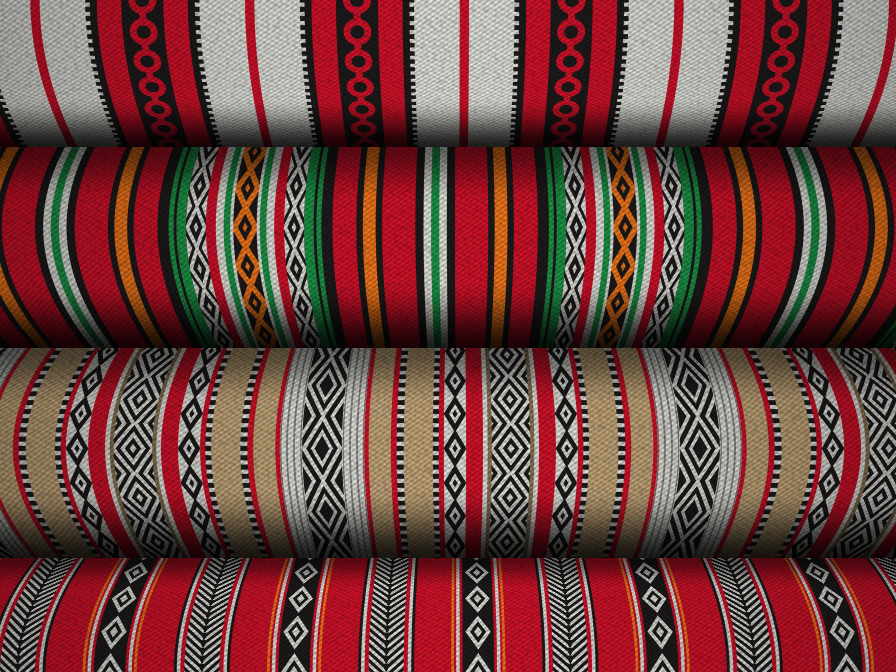
Give the GLSL for this texture, as a WebGL 2 fragment shader.

```glsl
#version 300 es
precision highp float;
#define WHITE vec3(0.76, 0.76, 0.74)
#define BLACK vec3(0.10, 0.09, 0.09)
#define RED vec3(0.71, 0.06, 0.14)
#define GREEN vec3(0.10, 0.50, 0.24)
#define ORANGE vec3(0.82, 0.40, 0.09)
#define TAN vec3(0.66, 0.56, 0.41)
#define THREADS 768.0
#define CENTRE 392.0
#define TWILL 0.11
#define WEAR 0.20
#define SEAM_DARK 0.14

uniform vec2 u_resolution;
out vec4 fragColor;

// Each roll: top, bottom, height of its nearest point, bend of its stripes
const vec4 ROLLS[4] = vec4[4](
  vec4(0.0, 126.0, 0.0, 0.09), vec4(126.0, 298.0, 0.4, 0.33),
  vec4(298.0, 478.0, 0.48, 0.38), vec4(478.0, 576.0, 1.0, 0.10));

float softness;

// Distance to the nearest multiple of period
float fold(float x, float period) {
  return abs(mod(x + 0.5 * period, period) - 0.5 * period);
}

void paint(inout vec3 c, vec3 ink, float d, float radius) {
  c = mix(ink, c, smoothstep(-softness, softness, d - radius));
}

float lozenge(float x, float v, float halfWidth, float period) {
  return abs(x) + 2.0 * halfWidth * fold(v, period) / period;
}

vec3 teeth(float v) {
  vec3 c = WHITE;
  paint(c, BLACK, fold(v, 8.0), 2.2);
  return c;
}

// White cloth with red chains
vec3 chainCloth(float x, float v) {
  float d = fold(x - 98.0, 184.0), link = fold(v, 28.0);
  vec3 c = WHITE, motif = BLACK;
  paint(motif, RED, abs(length(vec2(d, link)) - 9.0), 3.0);
  paint(motif, RED, max(d - 3.0, 11.0 - link), 0.0);
  paint(c, RED, 92.0 - d, 4.0);
  paint(c, teeth(v), d, 49.0);
  paint(c, BLACK, d, 45.0);
  paint(c, RED, d, 39.0);
  paint(c, motif, d, 18.0);
  return c;
}

// Red cloth with green and orange bands
vec3 greenCloth(float x, float v) {
  float d = fold(x + 19.0, 326.0);
  float side = lozenge(d - 121.0, v, 8.0, 36.0), mid = lozenge(163.0 - d, v, 9.0, 34.0);
  vec3 c = RED, eyes = BLACK, flame = BLACK;
  paint(eyes, WHITE, abs(side - 7.5), 1.8);
  paint(eyes, WHITE, 12.0 - side, 0.0);
  paint(eyes, WHITE, side, 2.0);
  paint(flame, ORANGE, abs(mid - 9.0), 2.8);
  paint(flame, ORANGE, mid, 2.2);
  paint(c, BLACK, d, 17.0);
  paint(c, WHITE, d, 10.0);
  paint(c, GREEN, d, 3.5);
  paint(c, BLACK, abs(d - 56.5), 11.0);
  paint(c, ORANGE, abs(d - 56.5), 5.5);
  paint(c, BLACK, abs(d - 100.5), 12.5);
  paint(c, GREEN, abs(d - 105.0), 7.5);
  paint(c, BLACK, abs(d - 103.0), 1.2);
  paint(c, eyes, abs(d - 121.0), 8.5);
  paint(c, WHITE, 163.0 - d, 25.0);
  paint(c, GREEN, abs(d - 147.5), 2.8);
  paint(c, flame, 163.0 - d, 10.0);
  return c;
}

// Tan cloth with large and small diamonds
vec3 diamondCloth(float x, float v) {
  float d = fold(x - 46.0, 324.0);
  float big = lozenge(d, v, 16.0, 43.0), small = lozenge(d - 48.0, v, 9.0, 30.0);
  float cross = lozenge(162.0 - d, v, 16.0, 56.0);
  vec3 c = TAN, large = BLACK, little = WHITE, dark = BLACK;
  paint(large, WHITE, fold(big - 1.0, 8.0), 2.0);
  paint(little, BLACK, abs(small - 7.5), 2.3);
  paint(little, BLACK, small, 2.2);
  paint(dark, WHITE, abs(cross - 15.5), 2.0);
  paint(dark, WHITE, abs(cross - 8.0), 1.6);
  paint(dark, WHITE, abs(cross - 24.0), 1.8);
  paint(c, RED, abs(d - 98.0), 5.0);
  paint(c, teeth(v), abs(d - 95.0), 3.0);
  paint(c, RED, 162.0 - d, 40.0);
  paint(c, WHITE, 162.0 - d, 35.0);
  paint(c, 0.6 * WHITE, fold(d, 6.0) + max(0.0, abs(d - 135.0) - 9.0), 0.8);
  paint(c, dark, 162.0 - d, 17.0);
  paint(c, teeth(v), d, 67.0);
  paint(c, RED, d, 62.0);
  paint(c, little, abs(d - 48.0), 9.5);
  paint(c, WHITE, d, 24.0);
  paint(c, 0.7 * TAN, d, 20.0);
  paint(c, large, d, 16.5);
  return c;
}

// Red cloth with diamond chains and leaves
vec3 leafCloth(float x, float v) {
  float d = fold(x - 18.0, 158.0), rim = 79.0 - d, gem = lozenge(d, v, 12.0, 36.0);
  vec3 c = RED, chain = BLACK, leaf = BLACK;
  paint(chain, WHITE, abs(gem - 9.0), 2.0);
  paint(chain, WHITE, gem, 3.5);
  paint(leaf, WHITE, fold(v + 0.9 * rim, 7.0) + max(0.0, 2.0 - rim), 1.7);
  paint(c, BLACK, rim, 24.0);
  paint(c, WHITE, rim, 21.5);
  paint(c, RED, rim, 18.5);
  paint(c, leaf, rim, 15.0);
  paint(c, ORANGE, abs(d - 22.0), 1.2);
  paint(c, WHITE, abs(d - 17.5), 1.5);
  paint(c, chain, d, 13.5);
  return c;
}

// Cellular noise: distance to the nearest scattered fleck
float cells(vec2 p) {
  float nearest = 2.0;
  for (int k = 0; k < 9; k++) {
    vec2 cell = floor(p) + vec2(k % 3 - 1, k / 3 - 1);
    vec2 spot = fract(sin(vec2(dot(cell, vec2(12.7, 31.1)), dot(cell, vec2(26.9, 18.3)))) * 4375.5);
    nearest = min(nearest, length(cell + spot - p));
  }
  return nearest;
}

void main() {
  vec2 p = gl_FragCoord.xy / u_resolution * vec2(THREADS, 576.0);
  p.y = 576.0 - p.y;
  softness = 0.7 * THREADS / u_resolution.x;
  int i = int(p.y > ROLLS[1].x) + int(p.y > ROLLS[2].x) + int(p.y > ROLLS[3].x);
  vec4 roll = ROLLS[i];
  float size = roll.y - roll.x, t = (p.y - roll.x) / size, q = t - roll.z;
  float x = (p.x - CENTRE) / (1.0 - roll.w * q * q), v = size * (q + 0.35 * q * q * q);

  vec3 c = i == 0 ? chainCloth(x, v) : i == 1 ? greenCloth(x, v)
         : i == 2 ? diamondCloth(x, v) : leafCloth(x, v);

  // Woven grain and worn flecks
  float grain = sin(1.1 * x + 1.5 * v) + 0.5 * sin(0.7 * x - 1.3 * v);
  c *= 1.0 + TWILL * grain;
  c *= 1.0 - WEAR * (cells(vec2(x, v) * vec2(0.3, 0.22)) - 0.4);

  // Round shading, dark where rolls meet
  if (i > 0) c *= mix(0.5, 1.0, smoothstep(0.0, 0.28, t));
  if (i < 3) c *= mix(SEAM_DARK, 1.0, smoothstep(1.02, 0.66, t));
  c *= 1.0 - 0.22 * pow(abs(p.x - CENTRE) / CENTRE, 2.0);
  fragColor = vec4(c, 1.0);
}
```
